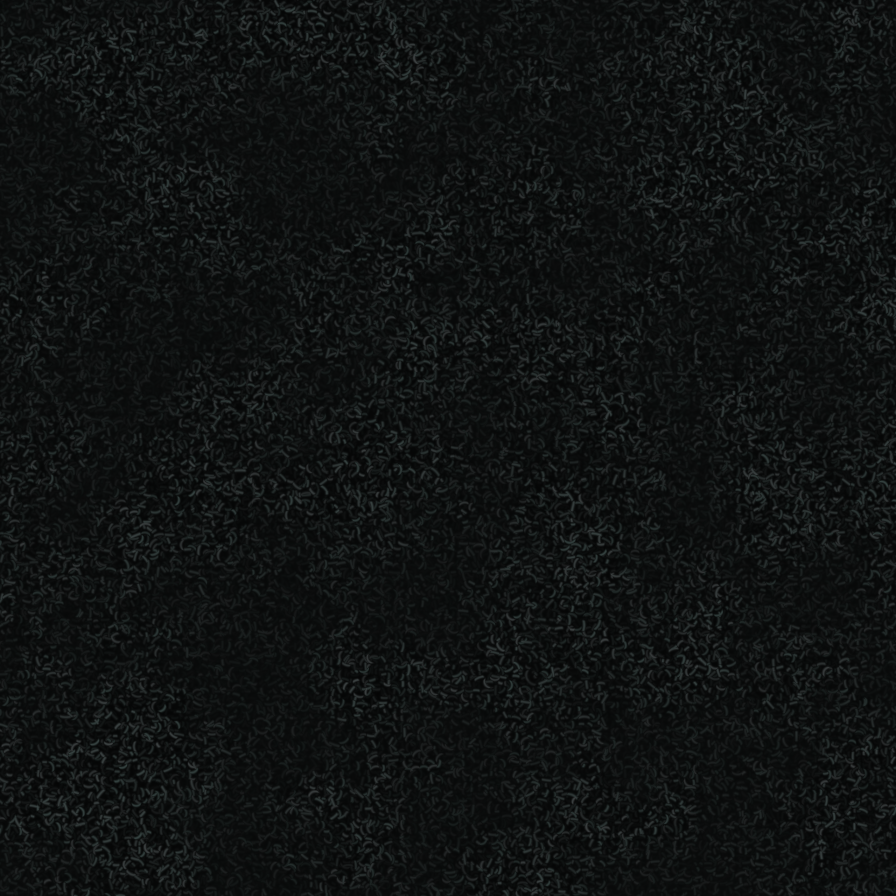
Give the GLSL for this texture, as a WebGL 1 fragment shader.

```glsl
precision highp float;

uniform vec2 u_resolution;

vec2 hash2(vec2 p) {
  vec3 q = fract(p.xyx * vec3(0.1031, 0.1030, 0.0973));
  q += dot(q, q.yzx + 33.33);
  return fract((q.xx + q.yz) * q.zy);
}

float gradientDot(vec2 corner, vec2 offset) {
  float angle = 6.2832 * hash2(corner).x;
  return dot(vec2(cos(angle), sin(angle)), offset);
}

float gradientNoise(vec2 p) {
  vec2 i = floor(p);
  vec2 f = p - i;
  vec2 u = f * f * f * (f * (f * 6.0 - 15.0) + 10.0);
  vec2 e = vec2(1.0, 0.0);
  return mix(mix(gradientDot(i, f), gradientDot(i + e, f - e), u.x),
             mix(gradientDot(i + e.yx, f - e.yx), gradientDot(i + 1.0, f - 1.0), u.x), u.y);
}

// Short bent fibers, one per cell: x is brightness, y is a random tint
vec2 fibers(vec2 p, float seed) {
  vec2 home = floor(p);
  vec2 brightest = vec2(0.0, 0.5);
  for (int j = -1; j <= 1; j++) {
    for (int i = -1; i <= 1; i++) {
      vec2 cell = home + vec2(float(i), float(j));
      vec2 place = hash2(cell + seed);
      vec2 shape = hash2(cell + seed + 311.0);
      vec2 look = hash2(cell + seed + 727.0);
      float angle = 3.1416 * shape.x;
      float c = cos(angle);
      float s = sin(angle);
      vec2 q = p - cell - 0.15 - 0.7 * place;
      q = vec2(c * q.x + s * q.y, c * q.y - s * q.x);
      q.y += (look.y - 0.5) * 1.3 * q.x * q.x;
      float reach = mix(0.1, 0.65, shape.y);
      float d = length(vec2(max(abs(q.x) - reach, 0.0), q.y));
      float glow = mix(0.08, 1.0, look.x * look.x) * exp(-d * d / 0.05);
      if (glow > brightest.x) brightest = vec2(glow, look.y);
    }
  }
  return brightest;
}

void main() {
  vec2 uv = gl_FragCoord.xy / min(u_resolution.x, u_resolution.y);

  // Soft patches where the pile is rougher and more contrasted
  float rough = gradientNoise(uv * 6.0 + 3.7)
              + 0.6 * gradientNoise(uv * 13.0 + 21.3)
              + 0.4 * gradientNoise(uv * 29.0 + 47.1);
  rough = smoothstep(-0.45, 0.5, rough);

  // Two overlapping layers of fibers
  vec2 a = fibers(uv * 128.0, 17.0);
  vec2 b = fibers(uv * 141.0 + 5.3, 151.0);
  vec2 fiber = a.x > b.x ? a : b;

  float ground = mix(0.041, 0.024, rough);
  float value = ground + fiber.x * mix(0.08, 0.23, rough);
  value += 0.008 * gradientNoise(uv * 210.0);

  // Cool black with a slight teal drift from fiber to fiber
  vec3 tint = mix(vec3(0.80, 1.01, 0.98), vec3(0.93, 1.0, 1.01), fiber.y);
  gl_FragColor = vec4(max(value, 0.0) * tint, 1.0);
}
```
